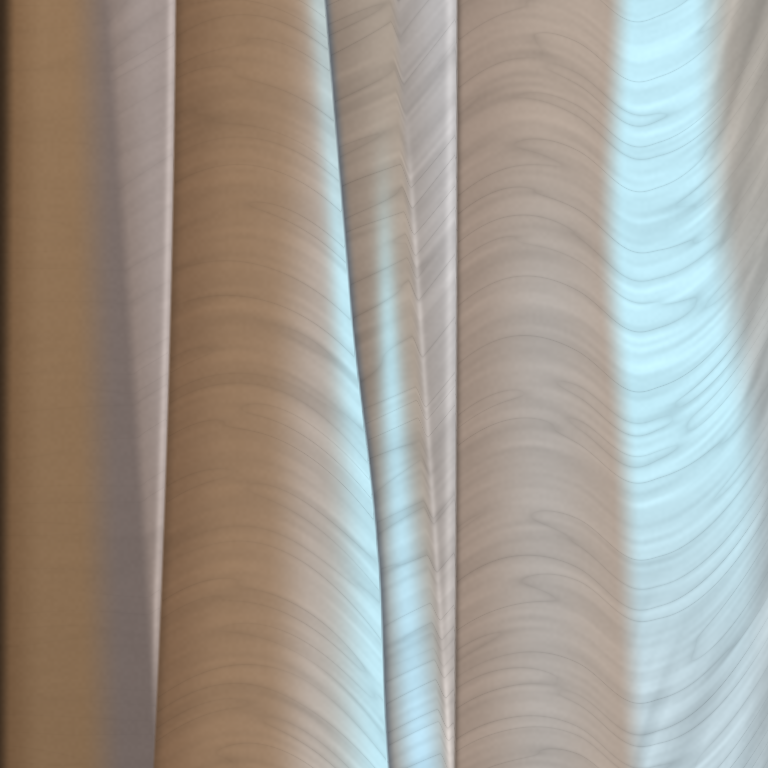
Write a Shadertoy shader that draws this texture.

```glsl
// Draped sheer curtain: vertical folds, cool backlight and fine arched creases.
#define CREASE_STRENGTH 0.085
#define CREASE_DENSITY 62.0
#define STREAK_STRENGTH 0.13
#define EDGE_SOFTNESS 0.0025
#define GLOW_COLOR vec3(0.76, 0.92, 0.97)
#define LILAC_GRAY vec3(0.63, 0.58, 0.56)
#define PALE_CLOTH vec3(0.70, 0.65, 0.61)
#define DEEP_BROWN vec3(0.46, 0.35, 0.25)
#define WARM_TAN vec3(0.58, 0.47, 0.37)

float hash(vec2 p) {
    vec3 q = fract(vec3(p.xyx) * 0.1031);
    q += dot(q, q.yzx + 33.33);
    return fract((q.x + q.y) * q.z);
}

float noise(vec2 p) {
    vec2 i = floor(p), f = fract(p);
    f = f * f * (3.0 - 2.0 * f);
    return mix(mix(hash(i), hash(i + vec2(1, 0)), f.x),
               mix(hash(i + vec2(0, 1)), hash(i + vec2(1, 1)), f.x), f.y);
}

float bell(float d, float width) {
    d /= width;
    return exp(-d * d);
}

// 0 left of the edge, 1 right of it.
float rightOf(float x, float edge) {
    return smoothstep(-EDGE_SOFTNESS, EDGE_SOFTNESS, x - edge);
}

// Signed crease shading: broad ripples plus thin dark threads.
float creases(float x, float height) {
    float wobble = 0.012 * noise(vec2(x * 9.0, height * 7.0));
    float v = (height + wobble) * CREASE_DENSITY;
    float ripple = noise(vec2(x * 7.0, v)) - 0.5;
    float fine = noise(vec2(x * 13.0 + 5.0, v * 2.3)) - 0.5;
    float thread = 1.0 - abs(2.0 * noise(vec2(x * 5.0 + 9.0, v * 0.8)) - 1.0);
    return 0.55 * ripple + 0.5 * fine - 0.65 * (pow(thread, 9.0) - 0.15);
}

void mainImage(out vec4 fragColor, in vec2 fragCoord) {
    vec2 uv = fragCoord / iResolution.xy;
    float x = uv.x, y = uv.y, t = 1.0 - y;

    // Fold edges as functions of the distance from the top.
    float shadeEdge = 0.138 + 0.068 * t;
    float brownEdge = 0.229 - 0.008 * t - 0.021 * t * t;
    float glowEdge = 0.423 + 0.085 * t + 0.008 * smoothstep(0.4, 0.68, t)
                   - 0.010 * smoothstep(0.72, 1.0, t);
    float innerEdge = 0.513 + 0.068 * t;
    float wideEdge = 0.595 - 0.003 * t * t;

    // Left fold: tan crown turning into a cool shadow.
    vec3 color = mix(DEEP_BROWN, vec3(0.55, 0.44, 0.33), smoothstep(0.0, 0.06, x));
    color = mix(color, vec3(0.47, 0.42, 0.40), smoothstep(0.085, 0.145, x - 0.02 * t));
    color *= mix(0.45, 1.0, smoothstep(0.0, 0.022, x + 0.007 * t));
    color *= mix(1.05, 0.94, t);
    float lift = 0.0, amount = 0.18;

    // Narrow lilac strip with a lit hem.
    float mask = smoothstep(-0.006, 0.012, x - shadeEdge);
    vec3 strip = mix(vec3(0.56, 0.50, 0.47), LILAC_GRAY, smoothstep(0.0, 0.05, x - shadeEdge));
    strip += 0.13 * bell(x - brownEdge + 0.006, 0.005);
    color = mix(color, strip, mask);
    lift = mix(lift, 0.6 * (x - shadeEdge), mask);
    amount = mix(amount, 0.4, mask);

    // Broad brown fold that pales and then glows at its right edge.
    mask = rightOf(x, brownEdge);
    float s = x - brownEdge;
    vec3 brown = mix(vec3(0.49, 0.38, 0.29), WARM_TAN, smoothstep(0.0, 0.09, s));
    brown = mix(brown, vec3(0.62, 0.52, 0.43), smoothstep(0.08, 0.16, s) * (1.0 - 0.4 * t));
    float pale = smoothstep(-0.035, 0.035, x - mix(0.40, 0.378, smoothstep(0.0, 0.6, t)));
    brown = mix(brown, PALE_CLOTH, pale);
    float glowWidth = mix(0.016, 0.052, smoothstep(0.25, 0.95, t));
    float glow = bell(min(x - glowEdge + 0.007, 0.0), glowWidth);
    brown = mix(brown, GLOW_COLOR, glow * mix(0.5, 0.95, smoothstep(0.05, 0.45, t)));
    brown *= 1.0 - 0.15 * bell(s, 0.008);
    color = mix(color, brown, mask);
    lift = mix(lift, 0.03 - 3.5 * (x - 0.31) * (x - 0.31), mask);
    amount = mix(amount, 0.55 + 0.4 * pale, mask);

    // Tucked fold with a cool ridge that widens downward.
    mask = rightOf(x, glowEdge);
    float ridgeX = 0.495 + 0.005 * t + 0.050 * t * t;
    float ridge = bell(x - ridgeX, mix(0.013, 0.031, smoothstep(0.3, 1.0, t)));
    vec3 tuck = mix(vec3(0.56, 0.50, 0.45), vec3(0.67, 0.62, 0.57), smoothstep(0.0, 0.08, x - glowEdge));
    tuck = mix(tuck, vec3(0.73, 0.86, 0.87) + vec3(0.0, 0.01, 0.07) * t, ridge * smoothstep(0.12, 0.5, t));
    tuck = mix(tuck, vec3(0.34, 0.39, 0.44), 0.75 * bell(x - glowEdge, 0.007));
    color = mix(color, tuck, mask);
    lift = mix(lift, 0.45 * (x - glowEdge), mask);
    amount = mix(amount, 0.9, mask);

    // Pale gray strip leading into the wide fold.
    mask = smoothstep(-0.007, 0.007, x - innerEdge);
    vec3 gray = mix(vec3(0.64, 0.61, 0.59), vec3(0.71, 0.70, 0.70), smoothstep(0.0, 0.06, x - innerEdge));
    gray += 0.10 * bell(x - innerEdge - 0.006, 0.004) * smoothstep(0.12, 0.3, t);
    gray += 0.10 * bell(x - wideEdge + 0.009, 0.006);
    color = mix(color, gray, mask);
    lift = mix(lift, 1.1 * (x - innerEdge), mask);

    // Wide fold, cool light band and slack cloth on the right.
    mask = rightOf(x, wideEdge);
    vec3 wide = mix(vec3(0.61, 0.54, 0.49), vec3(0.69, 0.63, 0.58), smoothstep(0.0, 0.13, x - wideEdge));
    wide = mix(wide, vec3(0.68, 0.67, 0.66), 0.7 * bell(x - 0.71, 0.06) * smoothstep(0.1, 0.45, t));
    float bandLeft = 0.808 - 0.018 * bell(t - 0.3, 0.22) + 0.015 * t * t;
    float bandRight = 0.925 + 0.055 * smoothstep(0.15, 0.7, t);
    float inBand = smoothstep(-0.017, 0.022, x - bandLeft);
    float slack = smoothstep(-0.025, 0.03, x - bandRight);
    vec3 band = mix(GLOW_COLOR, vec3(0.73, 0.80, 0.83), smoothstep(0.5, 0.95, t));
    vec3 loose = mix(vec3(0.67, 0.65, 0.62), vec3(0.70, 0.75, 0.77), smoothstep(0.1, 0.75, t));
    wide = mix(wide, mix(band, loose, slack), inBand);
    wide *= 1.0 - 0.28 * bell(x - wideEdge, 0.005);
    color = mix(color, wide, mask);
    float arch = 0.03 - 4.0 * (x - 0.69) * (x - 0.69);
    float sag = -0.035 + 5.0 * (x - 0.83) * (x - 0.83);
    lift = mix(lift, mix(arch, sag, smoothstep(0.75, 0.86, x)), mask);
    amount = mix(amount, 0.8 + 0.3 * inBand - 0.75 * slack, mask);

    // Steep pleats in the slack cloth, then creases over all folds.
    float pleat = x - 0.36 * y + 0.015 * noise(uv * 7.0);
    float streak = noise(vec2(pleat * 48.0, y * 4.0)) - 0.5 + 0.5 * (noise(vec2(pleat * 110.0, y * 6.0)) - 0.5);
    float loosened = max(slack, 0.6 * inBand * smoothstep(0.68, 0.95, t));
    color *= 1.0 + STREAK_STRENGTH * 1.6 * streak * loosened;
    color *= 1.0 + CREASE_STRENGTH * 1.6 * amount * creases(x, y - lift);
    color += 0.012 * (noise(uv * 220.0) - 0.5);
    fragColor = vec4(clamp(color, 0.0, 1.0), 1.0);
}
```
